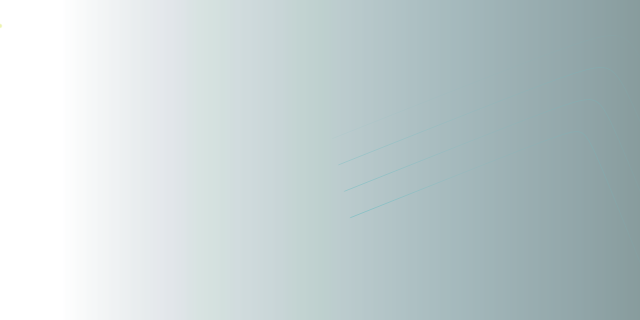
This background is drawn by a Shadertoy shader. Its source:

```glsl
// A pale-to-slate horizontal gradient with soft vertical banding, crossed by
// four thin teal lines that climb to the right and bend over into a fall.
// Each line is a smooth minimum of two slopes, drawn by its slope-corrected distance.

const vec3 WHITE = vec3(1.0);
const vec3 MIST  = vec3(0.92, 0.935, 0.94);
const vec3 PALE  = vec3(0.855, 0.888, 0.895);
const vec3 SILVER = vec3(0.75, 0.81, 0.818);
const vec3 STEEL = vec3(0.65, 0.73, 0.743);
const vec3 SLATE = vec3(0.57, 0.65, 0.662);
const vec3 DEEP  = vec3(0.53, 0.61, 0.615);
const vec3 TEAL  = vec3(0.43, 0.74, 0.76);
const vec3 LIME  = vec3(0.91, 0.94, 0.62);

// Linear ramp from 0 at a to 1 at b.
float ramp(float a, float b, float x) {
    return clamp((x - a) / (b - a), 0.0, 1.0);
}

// Soft-edged window between a and b.
float band(float a, float b, float edge, float x) {
    return smoothstep(a - edge, a + edge, x) * (1.0 - smoothstep(b - edge, b + edge, x));
}

// Partly flattens x into count bands, with smooth transitions.
float softSteps(float x, float count, float amount) {
    float t = x * count;
    float stepped = floor(t) + smoothstep(0.7, 1.0, fract(t));
    return mix(x, stepped / count, amount);
}

vec3 backdrop(float u) {
    vec3 color = mix(WHITE, MIST, ramp(0.09, 0.20, u));
    color = mix(color, PALE, ramp(0.20, 0.30, u));
    color = mix(color, SILVER, ramp(0.30, 0.50, u));
    color = mix(color, STEEL, ramp(0.50, 0.70, u));
    color = mix(color, SLATE, ramp(0.70, 0.90, u));
    return mix(color, DEEP, ramp(0.90, 1.0, u));
}

// Alternating lilac and green casts in the lighter half.
vec3 tint(float u) {
    float lilac = band(0.235, 0.285, 0.012, u);
    float green = band(0.30, 0.36, 0.015, u) + band(0.45, 0.52, 0.015, u);
    return lilac * vec3(0.006, -0.003, 0.006) + green * vec3(-0.006, 0.005, -0.009);
}

// Height (x) and slope (y) of a rising line rounded into a falling one.
vec2 bentLine(float x, vec2 start, float bendX, float rounding) {
    const float RISE = 0.4;
    const float FALL = -2.5;
    float up = start.y + RISE * (x - start.x);
    float down = start.y + RISE * (bendX - start.x) + FALL * (x - bendX);
    float gap = up - down;
    float blend = sqrt(gap * gap + rounding * rounding);
    float height = 0.5 * (up + down - blend);
    float slope = 0.5 * (RISE + FALL - gap * (RISE - FALL) / blend);
    return vec2(height, slope);
}

// Antialiased coverage of a stroke at distance d.
float stroke(float d, float halfWidth, float pixel) {
    return clamp((halfWidth - abs(d)) / pixel + 0.5, 0.0, 1.0);
}

void mainImage(out vec4 fragColor, in vec2 fragCoord) {
    vec2 p = fragCoord / iResolution.y;
    float u = fragCoord.x / iResolution.x;
    float pixel = 1.0 / iResolution.y;

    vec3 color = backdrop(softSteps(u, 58.0, 0.5)) + tint(u);

    // Teal lines, from the lowest to the highest.
    for (int n = 0; n < 4; n++) {
        float i = float(n);
        vec2 start = vec2(1.094 - 0.0185 * i, 0.320 + 0.083 * i);
        vec2 curve = bentLine(p.x, start, 1.828 + 0.047 * i, 0.073 + 0.026 * i);
        float d = (p.y - curve.x) / sqrt(1.0 + curve.y * curve.y);
        float strength = mix(0.65 - 0.13 * i, 0.18, smoothstep(1.1, 1.5, p.x));
        strength += 0.10 * smoothstep(1.65, 1.8, p.x);
        strength *= 1.0 - 0.6 * smoothstep(1.85, 2.0, p.x);
        strength *= 1.0 - 0.6 * smoothstep(2.0, 3.0, i);
        float visible = smoothstep(start.x - pixel, start.x + pixel, p.x);
        color = mix(color, TEAL, strength * visible * stroke(d, 0.0012, pixel));
    }

    // Small lime dot on the left edge.
    float dotDistance = length(p - vec2(0.0, 0.919)) - 0.006;
    color = mix(color, LIME, 0.8 * smoothstep(pixel, -pixel, dotDistance));

    fragColor = vec4(color, 1.0);
}
```
